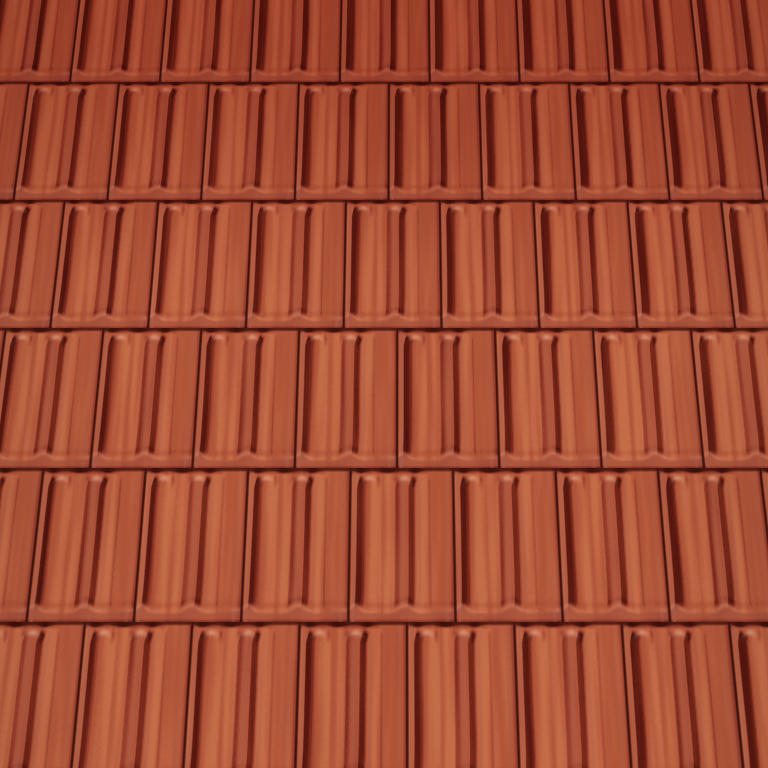
A three.js fragment shader for this texture:

```glsl
varying vec2 vUv;

// Perspective of the roof plane
const float VANISH_X = 0.521;
const float TILE_WIDTH = 0.1458;    // at the lower edge
const float WIDTH_FALLOFF = 0.0321; // narrowing toward the upper edge
const float ROW_DEPTH = 0.3448;
const float ROW_START = 7.503;
const float ROW_SHIFT = 0.547;      // sideways stagger per row
const float COLUMN_START = 0.03;

// Tile shape, as fractions of one tile
const float SEAM_WIDTH = 0.012;
const float LIP_HEIGHT = 0.065;
const float SHADOW_HEIGHT = 0.018;
const float EDGE_SOFT = 0.010;

// Wear
const float TILE_VARIATION = 0.06;
const float STREAKS = 0.14;
const float GRAIN = 0.03;

const vec3 GAP = vec3(0.20, 0.045, 0.035);
const vec3 UMBER = vec3(0.34, 0.09, 0.06);
const vec3 BRICK = vec3(0.47, 0.16, 0.10);
const vec3 RUST = vec3(0.60, 0.25, 0.18);
const vec3 CLAY = vec3(0.69, 0.33, 0.22);
const vec3 PALE = vec3(0.77, 0.42, 0.28);
const vec3 ROSE = vec3(0.66, 0.37, 0.30);
const vec3 SHEEN = vec3(0.87, 0.60, 0.48);
const vec3 FAR_TINT = vec3(0.88, 0.74, 0.72);

float hash(vec2 p) {
  return fract(sin(dot(p, vec2(127.1, 311.7))) * 4375.85);
}

vec2 gradientAt(vec2 p) {
  float a = 6.2832 * hash(p);
  return vec2(cos(a), sin(a));
}

float gradientNoise(vec2 p) {
  vec2 i = floor(p), f = fract(p);
  vec2 k = f * f * f * (f * (f * 6.0 - 15.0) + 10.0);
  vec2 e = vec2(1.0, 0.0);
  float low = mix(dot(gradientAt(i), f), dot(gradientAt(i + e.xy), f - e.xy), k.x);
  float high = mix(dot(gradientAt(i + e.yx), f - e.yx), dot(gradientAt(i + e.xx), f - e.xx), k.x);
  return mix(low, high, k.y);
}

float band(float x, float center, float width) {
  float d = (x - center) / width;
  return exp(-d * d);
}

// Crisp on the left side, fading to the right
float groove(float x, float left, float core, float fade) {
  return smoothstep(left - EDGE_SOFT, left + EDGE_SOFT, x)
    * (1.0 - smoothstep(left + core, left + core + fade, x));
}

vec3 clayRamp(float t) {
  vec3 c = mix(GAP, UMBER, smoothstep(0.0, 0.15, t));
  c = mix(c, BRICK, smoothstep(0.15, 0.35, t));
  c = mix(c, RUST, smoothstep(0.35, 0.55, t));
  c = mix(c, CLAY, smoothstep(0.55, 0.75, t));
  return mix(c, PALE, smoothstep(0.75, 1.0, t));
}

void main() {
  // Roof plane to rows and staggered columns
  float width = TILE_WIDTH - WIDTH_FALLOFF * vUv.y;
  float rowPos = (1.0 / width - ROW_START) / ROW_DEPTH;
  float row = floor(rowPos);
  float columnPos = (vUv.x - VANISH_X) / width + COLUMN_START + ROW_SHIFT * row;
  vec2 id = vec2(floor(columnPos), row);
  float s = fract(columnPos);
  float t = rowPos - row;

  // Grooves with swept ends, ribs and the flat side panel
  float run = smoothstep(0.06, 0.13, t) * (1.0 - smoothstep(0.91, 0.96, t));
  float bent = s + 0.05 * exp(-16.0 * t) - 0.03 * smoothstep(0.86, 0.97, t);
  float far = smoothstep(0.4, 1.0, vUv.y);
  float tone = 0.87;
  tone -= 0.68 * groove(bent, 0.065, 0.03 + 0.02 * vUv.x, 0.06 + 0.03 * far) * run;
  tone -= 0.16 * groove(bent, 0.13, 0.02, 0.06) * run;
  tone += 0.10 * band(s, 0.26, 0.04) + 0.08 * band(s, 0.37, 0.025);
  tone -= 0.08 * band(s, 0.315, 0.018);
  tone -= 0.40 * groove(bent, 0.435, 0.025, 0.035) * run;
  tone -= 0.15 * groove(bent, 0.48, 0.07, 0.03) * run;
  tone -= (0.56 + 0.12 * far) * groove(bent, 0.565, 0.04, 0.04 + 0.02 * far) * run;
  tone += 0.10 * band(s, 0.70, 0.035);
  tone -= 0.22 * band(s, 0.765, 0.012) * run;
  tone -= 0.07 * smoothstep(0.76, 0.78, s) + 0.25 * smoothstep(0.945, 0.985, s);

  // Firing variation, streaks and grain
  vec2 local = vec2(s, t) + 17.0 * id;
  tone += TILE_VARIATION * (hash(id) - 0.5);
  tone += STREAKS * gradientNoise(local * vec2(16.0, 1.7));
  tone += GRAIN * gradientNoise(local * vec2(38.0, 46.0));

  // Rounded lip with a scalloped crest
  float crest = LIP_HEIGHT + 0.04 * (band(s, 0.53, 0.08) + band(s, 0.06, 0.06));
  crest += 0.01 * smoothstep(0.70, 0.85, s);
  float lip = 1.0 - smoothstep(crest - 0.03, crest, t);
  tone = mix(tone, 0.62 + 0.05 * sin(s * 12.0), lip * 0.75);
  tone -= 0.10 * band(t, crest + 0.04, 0.02) * smoothstep(0.1, 0.2, s);
  tone -= 0.28 * (1.0 - smoothstep(0.0, 0.022, t));
  float sheen = 0.32 * band(t, crest, 0.015) * (0.5 + 0.5 * cos(s * 13.0 - 1.0));

  // Glossy rounded rib heads below the row above
  for (int i = 0; i < 2; i++) {
    float head = 0.185 + 0.34 * float(i);
    float arc = t + 4.0 * (s - head) * (s - head);
    sheen += 0.75 * band(s, head, 0.055) * band(arc, 0.935, 0.02);
    tone -= 0.35 * band(s, head + 0.085, 0.02) * band(t, 0.92, 0.04);
    tone -= 0.25 * band(s, head - 0.085, 0.02) * band(t, 0.93, 0.03);
  }
  tone -= 0.30 * smoothstep(0.95, 0.975, t) * smoothstep(0.8, 0.7, s);

  // Dusty rose light on raised edges
  float rose = band(s, 0.042, 0.014) + 0.75 * band(bent, 0.515, 0.02) * run;
  rose += 0.5 * band(bent, 0.665, 0.018) * run + 0.5 * band(s, 0.925, 0.015);
  rose += 0.5 * lip * smoothstep(0.015, 0.03, t);
  vec3 color = clayRamp(clamp(tone, 0.08, 1.0));
  color = mix(color, ROSE, clamp(0.65 * rose, 0.0, 0.7));
  color = mix(color, SHEEN, clamp(sheen, 0.0, 0.75));

  // Narrow seams and an uneven overlap shadow
  float seamDistance = min(s, 1.0 - s);
  float seam = 1.0 - smoothstep(SEAM_WIDTH - EDGE_SOFT, SEAM_WIDTH + EDGE_SOFT, seamDistance);
  float hollow = band(s, 0.10, 0.06) + band(s, 0.36, 0.09) + band(s, 0.63, 0.06);
  float shadowEdge = 1.0 - SHADOW_HEIGHT - 0.012 * hollow;
  float shadow = smoothstep(shadowEdge - EDGE_SOFT, shadowEdge + EDGE_SOFT, t);
  color = mix(color, GAP, max(0.88 * seam, (0.72 + 0.2 * min(hollow, 1.0)) * shadow));

  // Deeper red with distance
  color *= mix(vec3(1.0), FAR_TINT, smoothstep(0.55, 1.0, vUv.y));
  color *= 1.0 - 0.07 * smoothstep(0.3, 0.6, abs(vUv.x - 0.5));
  gl_FragColor = vec4(color, 1.0);
}
```
